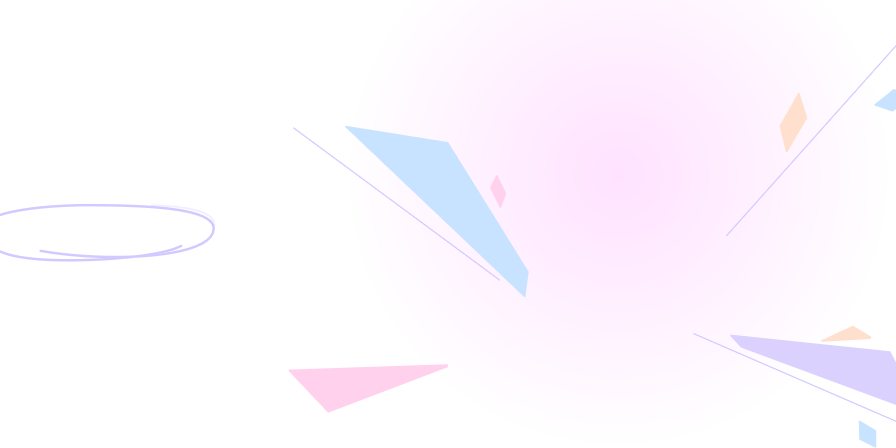
Give the GLSL for this background, as a Shadertoy shader.

```glsl
// Pastel shards and thin lines around a soft pink glow on white, with a looping
// pen stroke at the left. Shards are rounded polygon distance fields, the pen
// stroke is a chain of sampled cubic curves; units are canvas heights.

const vec3 BLUE = vec3(0.78, 0.89, 1.0);
const vec3 PINK = vec3(1.0, 0.82, 0.93);
const vec3 PEACH = vec3(1.0, 0.88, 0.81);
const vec3 LILAC = vec3(0.86, 0.82, 1.0);
const vec3 INK = vec3(0.82, 0.79, 1.0);

float segmentDistance(vec2 p, vec2 a, vec2 b) {
    vec2 ab = b - a;
    return length(p - a - ab * clamp(dot(p - a, ab) / dot(ab, ab), 0.0, 1.0));
}

// Signed distance to a quadrilateral, negative inside
float quadDistance(vec2 p, vec2 a, vec2 b, vec2 c, vec2 d) {
    vec2 corners[4] = vec2[4](a, b, c, d);
    float dist = 1e5, side = 1.0;
    for (int i = 0; i < 4; i++) {
        vec2 u = corners[i], v = corners[(i + 1) % 4];
        dist = min(dist, segmentDistance(p, u, v));
        bool above = p.y >= u.y, below = p.y < v.y;
        bool left = (v.x - u.x) * (p.y - u.y) > (v.y - u.y) * (p.x - u.x);
        if ((above && below && left) || (!above && !below && !left)) side = -side;
    }
    return side * dist;
}

float curveDistance(vec2 p, vec2 a, vec2 b, vec2 c, vec2 d) {
    float dist = 1e5;
    vec2 previous = a;
    for (int i = 1; i <= 20; i++) {
        float t = float(i) / 20.0, s = 1.0 - t;
        vec2 point = s * s * s * a + 3.0 * s * s * t * b + 3.0 * s * t * t * c + t * t * t * d;
        dist = min(dist, segmentDistance(p, previous, point));
        previous = point;
    }
    return dist;
}

float coverage(float dist) {
    return clamp(0.5 - dist * iResolution.y, 0.0, 1.0);
}

// Thin strokes keep their weight by scaling with the pixel when under one wide
float stroke(float dist, float width) {
    float pixel = 1.0 / iResolution.y;
    float drawn = max(width, pixel);
    return coverage(dist - 0.5 * drawn) * width / drawn;
}

void shard(inout vec3 color, vec3 tint, vec2 p, vec2 a, vec2 b, vec2 c, vec2 d) {
    color = mix(color, tint, coverage(quadDistance(p, a, b, c, d) - 0.002));
}

void mainImage(out vec4 fragColor, in vec2 fragCoord) {
    vec2 p = fragCoord / iResolution.y;
    p.x += 1.0 - 0.5 * iResolution.x / iResolution.y;

    // Radial glow
    float glow = max(0.0, 1.0 - length(p - vec2(1.38, 0.61)) / 0.61);
    vec3 color = mix(vec3(1.0), vec3(1.0, 0.885, 1.0), glow);

    // Hairlines
    float line = segmentDistance(p, vec2(0.656, 0.714), vec2(1.115, 0.375));
    line = min(line, segmentDistance(p, vec2(1.622, 0.474), vec2(2.01, 0.909)));
    line = min(line, segmentDistance(p, vec2(1.549, 0.255), vec2(2.02, 0.051)));
    color = mix(color, INK, stroke(line, 0.0027));

    // Central shards
    shard(color, BLUE, p, vec2(0.773, 0.717), vec2(0.999, 0.681), vec2(1.178, 0.393), vec2(1.171, 0.339));
    shard(color, PINK, p, vec2(1.109, 0.607), vec2(1.128, 0.568), vec2(1.117, 0.538), vec2(1.096, 0.581));
    shard(color, PINK, p, vec2(0.646, 0.173), vec2(0.998, 0.185), vec2(0.998, 0.182), vec2(0.733, 0.081));

    // Shards along the right side
    shard(color, PEACH, p, vec2(1.783, 0.791), vec2(1.800, 0.737), vec2(1.756, 0.662), vec2(1.742, 0.719));
    shard(color, BLUE, p, vec2(1.954, 0.766), vec2(1.995, 0.799), vec2(2.04, 0.79), vec2(1.992, 0.753));
    shard(color, PEACH, p, vec2(1.835, 0.239), vec2(1.904, 0.271), vec2(1.943, 0.247), vec2(1.94, 0.245));
    shard(color, LILAC, p, vec2(1.632, 0.251), vec2(1.986, 0.214), vec2(2.057, 0.077), vec2(1.655, 0.226));
    shard(color, BLUE, p, vec2(1.919, 0.059), vec2(1.954, 0.038), vec2(1.954, 0.003), vec2(1.920, 0.020));

    // Pen loop, with a faint second pass at its upper right
    float pen = curveDistance(p, vec2(0.091, 0.44), vec2(0.234, 0.414), vec2(0.477, 0.422), vec2(0.477, 0.49));
    pen = min(pen, curveDistance(p, vec2(0.477, 0.49), vec2(0.477, 0.536), vec2(0.326, 0.542), vec2(0.195, 0.542)));
    pen = min(pen, curveDistance(p, vec2(0.195, 0.542), vec2(0.091, 0.542), vec2(-0.04, 0.526), vec2(-0.04, 0.49)));
    pen = min(pen, curveDistance(p, vec2(-0.04, 0.49), vec2(-0.04, 0.43), vec2(0.052, 0.419), vec2(0.156, 0.419)));
    pen = min(pen, curveDistance(p, vec2(0.156, 0.419), vec2(0.247, 0.419), vec2(0.365, 0.43), vec2(0.404, 0.451)));
    float echo = curveDistance(p, vec2(0.339, 0.542), vec2(0.443, 0.539), vec2(0.487, 0.521), vec2(0.477, 0.49));
    color = mix(color, INK, 0.3 * stroke(echo, 0.004));
    color = mix(color, INK, stroke(pen, 0.0055));

    fragColor = vec4(color, 1.0);
}
```
